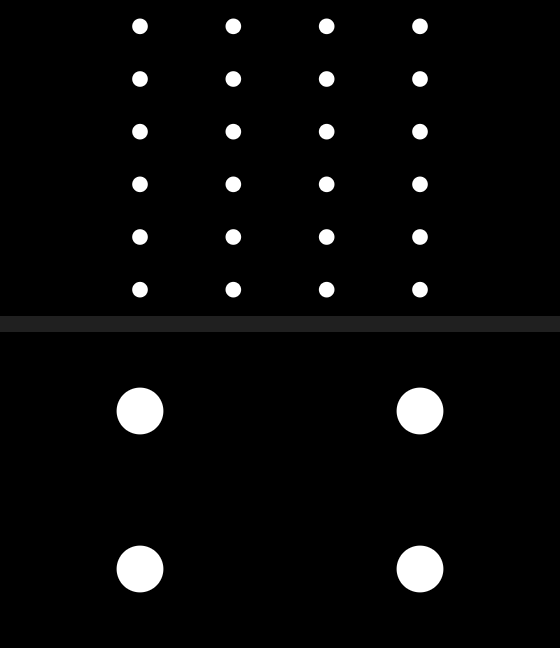
Top, the full canvas; bottom, a detail of the centre.
This pattern is drawn by a Shadertoy shader. Its source:

```glsl
// Distance to a disc edge, in units of the cell height
float discDistance(vec2 p, float radius) {
    return length(p) - radius;
}

void mainImage(out vec4 fragColor, in vec2 fragCoord) {
    // Six by six cells across the canvas
    vec2 grid = fragCoord / iResolution.xy * 6.0;
    vec2 cell = floor(grid);
    vec2 local = fract(grid) - 0.5;
    local.x *= iResolution.x / iResolution.y;

    // The outermost columns stay empty
    float filled = step(0.5, cell.x) * step(cell.x, 4.5);

    // White dots on black, with an edge one pixel wide
    float pixel = 6.0 / iResolution.y;
    float dotMask = clamp(0.5 - discDistance(local, 0.148) / pixel, 0.0, 1.0);
    fragColor = vec4(vec3(dotMask * filled), 1.0);
}
```
